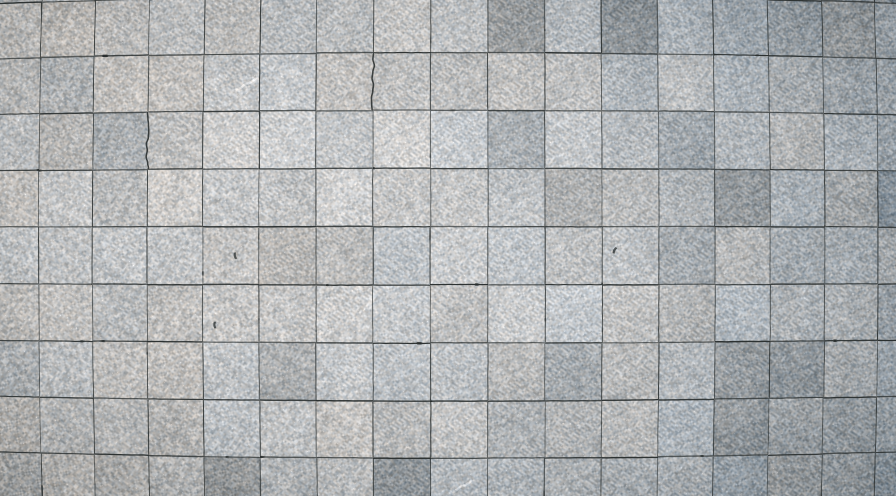
Write a WebGL 1 fragment shader that draws this texture.

```glsl
precision highp float;
// Wall of square granite tiles, about 16 across and 9 down, with thin dark joints.
// A radially bowed grid gives each tile its own tone; turned value noise makes the
// grain, and hashes choose the chipped joints, stained tiles, scratches and nicks.

uniform vec2 u_resolution;

// Layout: lengths in canvas widths, joint widths in tiles
const vec2 PITCH = vec2(0.0642, 0.0651);
const vec2 GRID_SHIFT = vec2(0.306, -0.368);
const float BOW = 0.126;
const vec2 JOINT_HALF = vec2(0.009, 0.0115);   // upright, level
const float JOINT_JITTER = 0.012;

// Stone
const vec3 SHADE = vec3(0.40, 0.43, 0.45);
const vec3 LIGHT = vec3(0.85, 0.85, 0.85);
const vec3 JOINT_COLOR = vec3(0.16, 0.18, 0.18);
const vec3 WARM = vec3(1.0, 0.0, -1.0);
const float FINE_GRAIN = 470.0;               // cells per canvas width
const float COARSE_GRAIN = 250.0;
const float FINE_CONTRAST = 0.47;
const float COARSE_CONTRAST = 0.28;
const float DARK_SHARE = 0.13;

// Lighting
const vec2 GLOW_CENTER = vec2(-0.09, 0.03);
const float GLOW_LEVEL = 0.87;
const float GLOW_FALLOFF = 1.15;

float hash(vec2 p) {
  return fract(sin(dot(p, vec2(127.1, 311.7))) * 43758.5);
}

float noise(vec2 p) {
  vec2 i = floor(p), f = fract(p);
  f = f * f * (3.0 - 2.0 * f);
  return mix(mix(hash(i), hash(i + vec2(1.0, 0.0)), f.x),
             mix(hash(i + vec2(0.0, 1.0)), hash(i + 1.0), f.x), f.y);
}

vec2 turn(vec2 p, float angle) {
  float c = cos(angle), s = sin(angle);
  return vec2(c * p.x - s * p.y, s * p.x + c * p.y);
}

// Share of a pixel covered by a line, right even for lines thinner than a pixel
float lineCover(float dist, float halfWidth, float pixel) {
  float h = 0.5 * pixel;
  return clamp((min(dist + h, halfWidth) - max(dist - h, -halfWidth)) / pixel, 0.0, 1.0);
}

// One joint: "across" is the offset from it, "along" runs down its length
float joint(float across, float along, vec2 id, float halfWidth, float pixel) {
  float pick = hash(id + 7.3);
  float cracked = step(0.99, pick);
  float rough = noise(vec2(along * 9.0, pick * 90.0)) - 0.5;
  float chip = smoothstep(0.9, 0.98, noise(vec2(along * 5.0, pick * 50.0 + 11.0)));
  float center = (hash(id + 3.1) - 0.5) * JOINT_JITTER + rough * (0.006 + 0.05 * cracked);
  float width = halfWidth * (0.85 + 0.3 * pick + 0.8 * chip + 0.4 * cracked);
  float strength = mix(0.65, 1.0, max(hash(id + 5.9), chip));
  return strength * lineCover(across - center, width, pixel);
}

// Short stroke through a random spot of the tile, at a random angle
float stroke(vec2 f, vec2 tile, float len, float halfWidth, float pixel) {
  vec2 spot = 0.6 * (vec2(hash(tile + 21.7), hash(tile + 33.1)) - 0.5);
  vec2 d = turn(f - spot, -0.5 - 1.6 * hash(tile + 45.3));
  float across = d.y + 0.03 * (noise(vec2(d.x * 12.0, 4.0)) - 0.5);
  return lineCover(across, halfWidth, pixel) * (1.0 - smoothstep(0.6 * len, len, abs(d.x)));
}

void main() {
  // Bowed tile grid
  vec2 p = (gl_FragCoord.xy - 0.5 * u_resolution) / u_resolution.x;
  vec2 grid = p * (1.0 + BOW * dot(p, p)) / PITCH + GRID_SHIFT;
  vec2 tile = floor(grid);
  vec2 inTile = grid - tile - 0.5;
  float pixel = 1.0 / (u_resolution.x * PITCH.x);

  // Broad light and the tone of each tile
  vec2 fromGlow = (p - GLOW_CENTER) * vec2(1.0, 1.5);
  float tone = GLOW_LEVEL - GLOW_FALLOFF * dot(fromGlow, fromGlow);
  tone += 0.13 * (hash(tile + 13.7) - 0.5);
  tone -= step(hash(tile + 61.9), DARK_SHARE) * mix(0.12, 0.25, hash(tile + 17.2));
  tone += 0.10 * (noise(grid * 2.7 + 40.0) - 0.5);

  // Granite grain with pale flecks, each layer turned to hide its lattice
  tone += FINE_CONTRAST * (noise(turn(p, 0.6) * FINE_GRAIN + 300.0) - 0.5);
  tone += COARSE_CONTRAST * (noise(turn(p, 1.1) * COARSE_GRAIN + 500.0) - 0.5);
  tone += 0.2 * smoothstep(0.86, 1.0, noise(turn(p, 0.3) * FINE_GRAIN * 0.8 + 900.0));

  // Wear inside a few tiles
  float wear = hash(tile + 81.3);
  tone += 0.25 * step(wear, 0.03) * stroke(inTile, tile, 0.3, 0.02, pixel);
  float nick = step(0.975, wear) * stroke(inTile, tile, 0.07, 0.02, pixel);

  // Stone colour: warmer to the left, with slight tints per tile and per grain
  vec3 color = mix(SHADE, LIGHT, tone);
  float tint = 0.022 * (hash(tile + 91.7) - 0.5) - 0.02 * p.x;
  tint += 0.04 * (noise(turn(p, 0.9) * FINE_GRAIN * 0.8 + 700.0) - 0.5);
  color += WARM * tint;

  // Joints
  vec2 edge = floor(grid + 0.5);
  vec2 off = grid - edge;
  float upright = joint(off.x, grid.y, vec2(edge.x, tile.y), JOINT_HALF.x, pixel);
  float level = joint(off.y, grid.x, vec2(tile.x, edge.y) + 57.0, JOINT_HALF.y, pixel);
  float dark = max(max(0.9 * upright, level), 0.75 * nick);

  gl_FragColor = vec4(clamp(mix(color, JOINT_COLOR, dark), 0.0, 1.0), 1.0);
}
```
